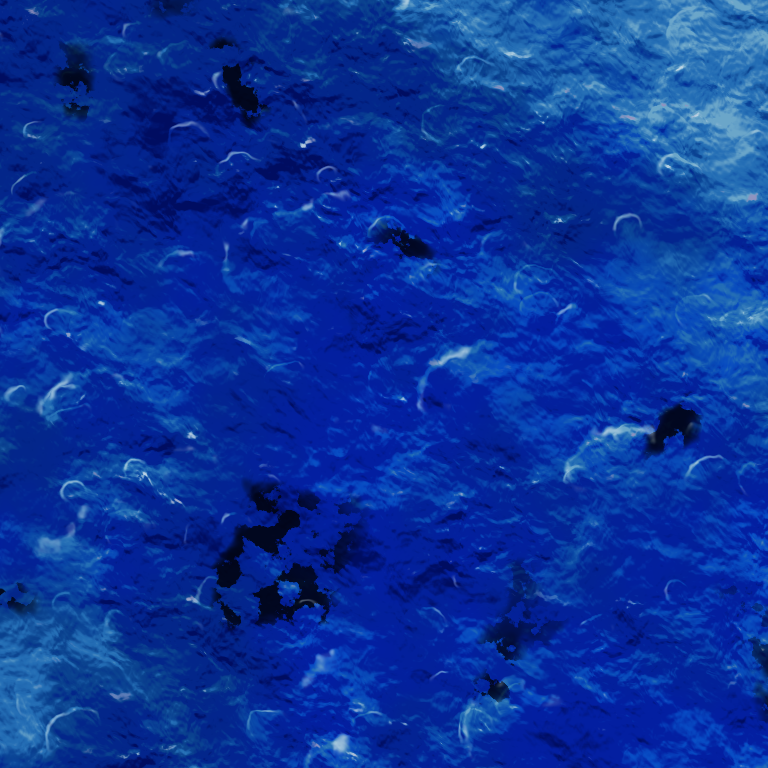
Reproduce this texture procedurally as a three.js fragment shader.

```glsl
varying vec2 vUv;

const vec3 ABYSS = vec3(0.0, 0.05, 0.38);
const vec3 ROYAL = vec3(0.01, 0.12, 0.63);
const vec3 NAVY = vec3(0.01, 0.15, 0.54);
const vec3 AZURE = vec3(0.03, 0.30, 0.77);
const vec3 SLATE = vec3(0.04, 0.26, 0.56);
const vec3 STEEL = vec3(0.14, 0.43, 0.71);
const vec3 ICE = vec3(0.42, 0.65, 0.79);
const vec3 SPARK = vec3(0.82, 0.88, 0.92);
const vec3 ROSE = vec3(0.60, 0.56, 0.74);
const vec3 SOOT = vec3(0.005, 0.015, 0.07);

float hash(vec2 p) {
  vec3 q = fract(p.xyx * 0.1031);
  q += dot(q, q.yzx + 33.33);
  return fract((q.x + q.y) * q.z);
}

float noise(vec2 p) {
  vec2 i = floor(p), f = fract(p);
  f = f * f * f * (f * (f * 6.0 - 15.0) + 10.0);
  float low = mix(hash(i), hash(i + vec2(1.0, 0.0)), f.x);
  float high = mix(hash(i + vec2(0.0, 1.0)), hash(i + 1.0), f.x);
  return mix(low, high, f.y);
}

float fbm(vec2 p) {
  float sum = 0.0, amp = 0.5;
  for (int i = 0; i < 5; i++) {
    sum += amp * noise(p);
    p = mat2(0.8, 0.6, -0.6, 0.8) * p * 2.03 + 7.3;
    amp *= 0.52;
  }
  return sum;
}

vec2 warp(vec2 p) {
  return vec2(fbm(p), fbm(p + 19.7)) - 0.5;
}

// Folded glassy surface: x = height, y = slope towards the light
vec2 folded(vec2 p, float bend, vec2 toLight) {
  float here = fbm(p + bend * warp(p * 0.8));
  vec2 q = p + toLight;
  return vec2(here, here - fbm(q + bend * warp(q * 0.8)));
}

float glow(vec2 p, vec2 center, float radius) {
  vec2 d = (p - center) / radius;
  return exp(-dot(d, d));
}

// Scattered translucent lumps: x = lit rim, y = body shading
vec2 lumps(vec2 p, float density, float seed) {
  vec2 result = vec2(0.0);
  for (int k = 0; k < 9; k++) {
    vec2 id = floor(p) + vec2(mod(float(k), 3.0), floor(float(k) / 3.0)) - 1.0;
    vec2 jitter = vec2(hash(id + seed), hash(id + seed + 41.0));
    vec2 d = p - id - 0.2 - 0.6 * jitter;
    float radius = mix(0.2, 0.5, hash(id + seed + 83.0));
    float keep = step(hash(id + seed + 127.0), density);
    float dist = length(d * vec2(0.9, 1.1)) - radius;
    float facing = dot(d, vec2(-0.45, 0.89)) / radius;
    float rim = smoothstep(0.05, 0.0, abs(dist + 0.04)) * smoothstep(-0.6, 0.9, facing);
    float body = smoothstep(0.02, -0.02, dist) * (0.3 + 0.7 * facing);
    result = max(result, keep * vec2(rim, body));
  }
  return result;
}

// Five-step colour ramp from shadow to ice
vec3 ramp(float tone, vec3 shade, vec3 middle) {
  vec3 col = mix(ABYSS, shade, smoothstep(-0.12, 0.14, tone));
  col = mix(col, middle, smoothstep(0.22, 0.44, tone));
  col = mix(col, STEEL, smoothstep(0.42, 0.64, tone));
  return mix(col, ICE, smoothstep(0.62, 0.92, tone));
}

void main() {
  vec2 uv = vUv;
  vec2 bend = warp(uv * 9.0);
  vec2 drift = uv + 0.12 * bend;

  // Broad light and shadow
  float light = 0.15 + 0.62 * glow(drift, vec2(1.03, 0.99), 0.27);
  light += 0.32 * glow(drift, vec2(0.62, 1.03), 0.18);
  light += 0.32 * glow(drift, vec2(0.0, 0.10), 0.20);
  light += 0.20 * glow(drift, vec2(1.0, 0.45), 0.32);
  light += 0.16 * glow(drift, vec2(0.14, 0.56), 0.18);
  light -= 0.08 * glow(drift, vec2(0.33, 0.66), 0.20);
  float dull = smoothstep(0.5, 1.0, drift.y) + glow(drift, vec2(0.0, 0.12), 0.35);
  dull = clamp(dull + 1.6 * (fbm(uv * 7.0 + 3.0) - 0.44), 0.0, 1.0);

  // Coarse and fine folds along the falling diagonal, rougher in patches
  vec2 slant = mat2(0.9, 0.44, -0.35, 0.94) * uv;
  vec2 coarse = folded(slant * vec2(9.0, 10.0), 1.2, vec2(0.02, -0.045));
  vec2 fine = folded(slant * vec2(18.0, 22.0) + 5.0, 0.9, vec2(0.04, -0.09));
  float patches = smoothstep(0.36, 0.62, fbm(uv * 6.0 + 47.0) + 0.2 * (light - 0.2));
  float relief = 1.6 * coarse.y + mix(0.8, 1.9, patches) * fine.y;

  // Large and small lumps with broken rims
  vec2 large = lumps(uv * 5.5 + 0.6 * bend, 0.45, 5.0);
  vec2 small = lumps(uv * 15.0 + 0.8 * bend, 0.3, 61.0);
  float rim = max(large.x, 0.8 * small.x) * smoothstep(0.3, 0.6, noise(uv * 30.0));
  float tone = light + 0.5 * (coarse.x - 0.48) + 0.35 * (fine.x - 0.48) + relief;
  tone += 0.13 * large.y + 0.10 * small.y + 0.24 * rim;
  vec3 col = ramp(tone, mix(ROYAL, NAVY, dull), mix(AZURE, SLATE, dull));

  // Small dark mineral clusters, broken by the folds
  float cluster = smoothstep(0.82, 0.93, noise(drift * 9.0 + 13.0));
  float soot = cluster * smoothstep(0.46, 0.52, fbm(uv * 40.0) - 0.6 * fine.y);
  col = mix(col, SOOT, 0.9 * soot);

  // Tiny glints on the steepest fine folds
  float flecks = smoothstep(0.50, 0.68, noise(uv * 62.0 + 4.0 * bend));
  float glint = smoothstep(0.08, 0.17, fine.y + 0.4 * coarse.y) * flecks;
  vec3 sheen = mix(ROSE, SPARK, smoothstep(0.35, 0.65, noise(uv * 16.0 + 71.0)));
  col = mix(col, sheen, 0.85 * glint * mix(0.25, 1.0, patches));
  col = mix(col, SPARK, 0.6 * rim * smoothstep(0.5, 0.75, noise(uv * 45.0 + 9.0)));
  gl_FragColor = vec4(col, 1.0);
}
```
